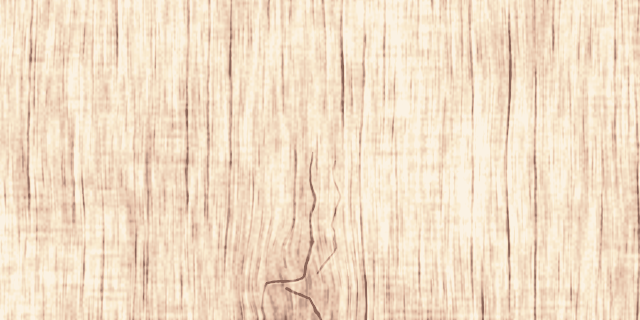
Write a WebGL 1 fragment shader that draws this texture.

```glsl
precision highp float;
uniform vec2 u_resolution;

float hash(vec2 p) {
  vec3 q = fract(vec3(p.xyx) * 0.1031);
  q += dot(q, q.yzx + 33.33);
  return fract((q.x + q.y) * q.z);
}

float noise(vec2 p) {
  vec2 i = floor(p);
  vec2 f = fract(p);
  f = f * f * (3.0 - 2.0 * f);
  float low = mix(hash(i), hash(i + vec2(1.0, 0.0)), f.x);
  float high = mix(hash(i + vec2(0.0, 1.0)), hash(i + 1.0), f.x);
  return mix(low, high, f.y);
}

// Noise centred on zero
float wave(vec2 p) {
  return noise(p + 40.0) - 0.5;
}

float fbm(vec2 p) {
  float sum = 0.0;
  float gain = 0.5;
  for (int i = 0; i < 4; i++) {
    sum += gain * wave(p);
    p = p * 2.1 + 17.3;
    gain *= 0.55;
  }
  return sum;
}

// Soft line profile around a signed distance
float line(float d, float halfWidth, float pixel) {
  return 1.0 - smoothstep(halfWidth * 0.3, halfWidth + pixel, abs(d));
}

// Broken vertical cracks, one per column, with a lit right edge
float cracks(vec2 p, float spacing, float len, float halfWidth, float cover, float pixel) {
  float id = floor(p.x / spacing);
  float seed = id * 7.37 + spacing * 911.0;
  float centre = 0.25 + 0.5 * hash(vec2(seed, 3.0));
  centre += 0.28 * wave(vec2(seed, p.y * 0.9 / len));
  centre += 0.05 * wave(vec2(seed + 5.0, p.y * 26.0));
  float d = p.x - (id + centre) * spacing;
  float presence = noise(vec2(seed + 60.0, p.y / len + hash(vec2(seed, 8.0)) * 20.0));
  presence = smoothstep(1.0 - cover, 1.25 - cover, presence);
  float depth = presence * (0.45 + 0.55 * noise(vec2(seed + 90.0, p.y * 14.0)));
  float width = halfWidth * (0.4 + 0.8 * depth);
  return depth * (line(d, width, pixel) - 0.25 * line(d - 2.2 * halfWidth, width, pixel));
}

// One split between two points
float split(vec2 p, vec2 a, vec2 b, float halfWidth, float pixel) {
  vec2 ab = b - a;
  float h = clamp(dot(p - a, ab) / dot(ab, ab), 0.0, 1.0);
  return line(length(p - a - ab * h), halfWidth, pixel);
}

float knotSplits(vec2 p, float pixel) {
  p += 0.028 * vec2(wave(p * 13.0), wave(p * 13.0 + 9.0));
  p.x += 0.008 * wave(p * 48.0);
  float s = split(p, vec2(0.977, 0.52), vec2(0.974, 0.25), 0.0035, pixel);
  s = max(s, split(p, vec2(0.974, 0.25), vec2(0.938, 0.135), 0.005, pixel));
  s = max(s, split(p, vec2(0.938, 0.135), vec2(0.833, 0.11), 0.004, pixel));
  s = max(s, 0.6 * split(p, vec2(0.833, 0.11), vec2(0.81, -0.02), 0.003, pixel));
  s = max(s, split(p, vec2(0.90, 0.10), vec2(0.975, 0.07), 0.004, pixel));
  s = max(s, split(p, vec2(0.975, 0.07), vec2(1.0, -0.02), 0.004, pixel));
  s = max(s, 0.6 * split(p, vec2(1.05, 0.5), vec2(1.047, 0.22), 0.002, pixel));
  s = max(s, 0.7 * split(p, vec2(1.047, 0.22), vec2(0.99, 0.135), 0.003, pixel));
  return max(s, 0.55 * split(p, vec2(0.91, 0.32), vec2(0.88, 0.17), 0.005, pixel));
}

// Ramp from dark crack to pale cream
vec3 woodColor(float tone) {
  vec3 c = mix(vec3(0.55, 0.40, 0.35), vec3(0.76, 0.62, 0.55), smoothstep(-3.4, -2.0, tone));
  c = mix(c, vec3(0.88, 0.73, 0.64), clamp((tone + 2.0) / 0.7, 0.0, 1.0));
  c = mix(c, vec3(0.92, 0.80, 0.70), clamp((tone + 1.3) / 0.6, 0.0, 1.0));
  c = mix(c, vec3(0.95, 0.86, 0.76), clamp((tone + 0.7) / 0.7, 0.0, 1.0));
  c = mix(c, vec3(0.98, 0.92, 0.81), clamp(tone / 0.75, 0.0, 1.0));
  return mix(c, vec3(0.985, 0.95, 0.89), clamp((tone - 0.75) / 0.8, 0.0, 1.0));
}

void main() {
  vec2 p = gl_FragCoord.xy / u_resolution.y;
  float pixel = 1.0 / u_resolution.y;

  // Grain spreads around the knot
  vec2 toKnot = p - vec2(0.92, 0.04);
  float knot = exp(-dot(toKnot * toKnot, vec2(42.0, 20.0)));
  vec2 q = p;
  q.x -= toKnot.x * 0.55 * knot;
  q.x += 0.012 * wave(p * vec2(5.0, 4.0)) + 0.05 * knot * wave(p * 9.0);

  // Fine fibres, speckle and cross smudges
  float tone = 0.36 + 2.0 * wave(q * vec2(85.0, 7.0)) + 1.5 * wave(q * vec2(150.0, 18.0));
  tone += 1.1 * wave(p * vec2(130.0, 110.0));
  float patchy = smoothstep(-0.1, 0.2, fbm(p * 4.0 + 30.0));
  tone += (0.5 + patchy) * wave(p * vec2(9.0, 75.0));

  // Broad stains, paler right of centre
  tone += 2.3 * fbm(p * vec2(3.2, 2.2)) + 0.8 * wave(q * vec2(16.0, 1.5));
  tone += 0.45 * exp(-3.0 * (p.x - 1.3) * (p.x - 1.3)) - 0.2 - 0.65 * knot;

  // Cracks from long to hair-thin
  float calm = 1.0 - 0.85 * knot;
  tone -= 3.0 * calm * cracks(q, 0.068, 0.42, 0.0036, 0.58 + 0.16 * (p.y - 0.4), pixel);
  tone -= 1.9 * calm * cracks(q, 0.031, 0.16, 0.0022, 0.46, pixel);
  tone -= 1.3 * cracks(q, 0.013, 0.06, 0.0016, 0.50, pixel);

  // Splits at the knot with a lit edge
  float splits = knotSplits(p, pixel);
  float litEdge = knotSplits(p - vec2(0.008, -0.003), pixel);
  tone += 0.7 * litEdge * (1.0 - splits) - 2.7 * splits;

  gl_FragColor = vec4(woodColor(tone), 1.0);
}
```
